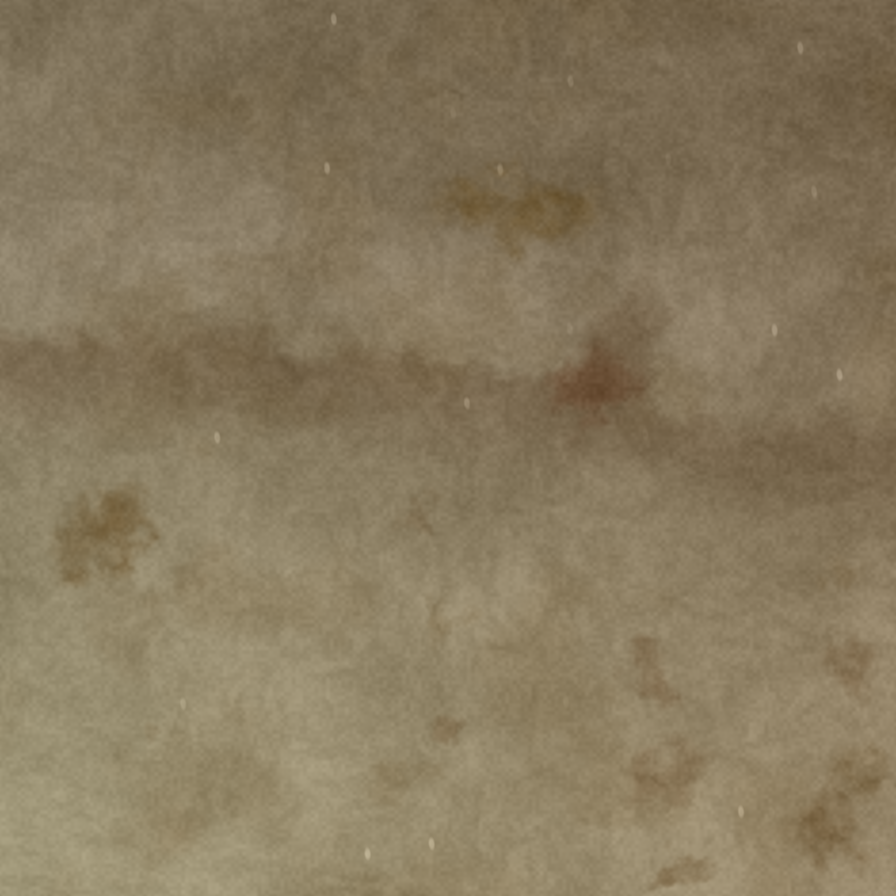
This texture is drawn by a WebGL 1 fragment shader. Its source:

```glsl
precision highp float;
uniform vec2 u_resolution;

const vec3 TOP_LEFT = vec3(0.490, 0.440, 0.345);
const vec3 TOP_RIGHT = vec3(0.450, 0.385, 0.290);
const vec3 BOTTOM_LEFT = vec3(0.630, 0.597, 0.475);
const vec3 BOTTOM_RIGHT = vec3(0.610, 0.547, 0.433);
const vec3 PALE_GLOW = vec3(0.050, 0.050, 0.056);
const vec3 CREASE = vec3(0.440, 0.365, 0.265);
const vec3 OCHRE = vec3(0.435, 0.350, 0.205);
const vec3 RUST = vec3(0.420, 0.300, 0.200);
const int SPOT_COUNT = 15;
const float RAGGED = 0.070;
const float MOTTLE = 0.110;
const float SMUDGE = 0.048;
const float GRAIN = 0.046;
const float SPECK_GRID = 13.0;
const float SPECK_CHANCE = 0.14;
const float SPECK_LIGHT = 0.16;

float hash(vec2 p) {
  vec3 q = fract(p.xyx * 0.1031);
  q += dot(q, q.yzx + 33.33);
  return fract((q.x + q.y) * q.z);
}

float noise(vec2 p) {
  vec2 i = floor(p), f = fract(p);
  f = f * f * (3.0 - 2.0 * f);
  return mix(mix(hash(i), hash(i + vec2(1.0, 0.0)), f.x),
             mix(hash(i + vec2(0.0, 1.0)), hash(i + 1.0), f.x), f.y);
}

float fbm(vec2 p) {
  float sum = 0.0, amp = 0.5;
  for (int i = 0; i < 4; i++) {
    sum += amp * noise(p);
    p = p * 2.03 + 17.1;
    amp *= 0.5;
  }
  return sum;
}

// Soft rotated ellipse, 1 inside and 0 outside
float blot(vec2 p, vec2 radii, float angle) {
  float c = cos(angle), s = sin(angle);
  vec2 q = vec2(c * p.x + s * p.y, c * p.y - s * p.x) / radii;
  return 1.0 - smoothstep(0.45, 1.3, length(q));
}

// Upper edge of the fold across the skin
float creaseEdge(float x) {
  return 0.635 - 0.12 * smoothstep(0.15, 1.1, x);
}

// Tiny upright glints, at most one per cell
float specks(vec2 p) {
  vec2 cell = floor(p * SPECK_GRID);
  vec2 jitter = vec2(hash(cell + 5.0), hash(cell + 41.0)) * 0.7 + 0.15;
  vec2 d = p - (cell + jitter) / SPECK_GRID;
  float present = step(hash(cell + 83.0), SPECK_CHANCE);
  return present * blot(d, vec2(0.0035, 0.007), 0.1) * hash(cell + 19.0);
}

void main() {
  vec2 p = gl_FragCoord.xy / u_resolution.xy;
  vec2 warp = vec2(fbm(p * 28.0), fbm(p * 28.0 + 60.0)) - 0.47;
  vec2 w = p + warp * RAGGED;
  float patches = smoothstep(0.30, 0.62, fbm(p * 34.0 + 5.0));

  // Uneven lighting
  vec3 color = mix(mix(BOTTOM_LEFT, BOTTOM_RIGHT, p.x),
                   mix(TOP_LEFT, TOP_RIGHT, p.x), smoothstep(-0.05, 0.97, p.y));

  // Fold: crisp on top, fading downwards, with a pale swell above
  float d = w.y - creaseEdge(w.x);
  float glow = (d - 0.085) / 0.10;
  color += PALE_GLOW * exp(-glow * glow) * (1.0 - 0.6 * p.x * p.x);
  float fold = (1.0 - smoothstep(-0.025, 0.012, d)) * smoothstep(-0.14, -0.02, d);
  color = mix(color, CREASE, fold * (0.42 + 0.40 * fbm(p * 7.0)));

  // Faint broad stains
  float stain = smoothstep(0.48, 0.72, fbm(p * vec2(8.0, 9.0) + 31.0));
  color = mix(color, OCHRE, stain * 0.22);

  // Small spots, denser low and to the right
  for (int i = 0; i < SPOT_COUNT; i++) {
    float n = float(i);
    vec2 seed = fract(vec2(0.7549, 0.5698) * n + vec2(0.1, 0.3));
    vec2 center = vec2(1.0 - 0.97 * pow(seed.x, 1.4), 0.02 + 0.40 * seed.y);
    float size = mix(0.018, 0.050, pow(hash(vec2(n, 3.0)), 2.0));
    float aspect = mix(0.7, 1.3, hash(vec2(n, 7.0)));
    float strength = mix(0.30, 0.80, hash(vec2(n, 11.0))) * mix(0.4, 1.0, center.x);
    vec3 tint = mix(OCHRE, RUST, 0.7 * hash(vec2(n, 13.0)));
    float spot = blot(w - center, size * vec2(aspect, 1.0 / aspect), n);
    color = mix(color, tint, spot * strength * mix(0.55, 1.0, patches));
  }

  // Large marks: long ochre, slanted ochre, rusty patch on the fold
  float ochre = max(blot(w - vec2(0.585, 0.765), vec2(0.095, 0.038), -0.05),
                    blot(w - vec2(0.115, 0.405), vec2(0.066, 0.040), 0.85));
  color = mix(color, OCHRE, ochre * mix(0.50, 0.90, patches));
  color = mix(color, CREASE, blot(w - vec2(0.685, 0.60), vec2(0.090, 0.045), 1.1) * 0.75);
  color = mix(color, RUST, blot(w - vec2(0.665, 0.56), vec2(0.042, 0.046), 0.3) * 0.75);

  // Mottling, short upright and level smudges, two sizes of grain
  vec2 bent = p + warp * 0.05;
  float upright = noise(bent * vec2(80.0, 32.0)) - 0.5;
  float level = noise(bent * vec2(30.0, 85.0) + 40.0) - 0.5;
  float tone = MOTTLE * (fbm(p * 9.0 + 9.0) - 0.47);
  tone += SMUDGE * mix(upright, level, smoothstep(0.35, 0.65, noise(p * 14.0 + 70.0)));
  tone += GRAIN * (noise(p * 235.0) - 0.5);
  tone += 0.5 * GRAIN * (noise(p.yx * 130.0 + 23.0) - 0.5);
  color += tone + SPECK_LIGHT * specks(p);

  gl_FragColor = vec4(clamp(color, 0.0, 1.0), 1.0);
}
```
